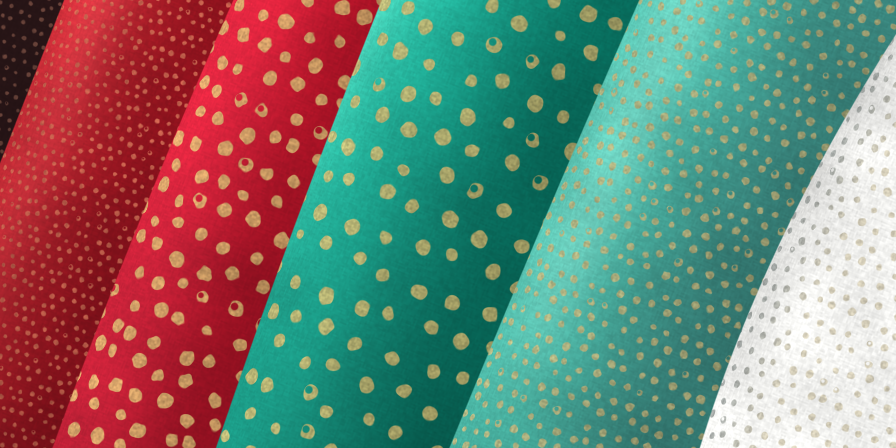
A Shadertoy shader for this texture:

```glsl
float hash(vec2 p) {
    vec3 q = fract(vec3(p.xyx) * 0.1031);
    q += dot(q, q.yzx + 33.33);
    return fract((q.x + q.y) * q.z);
}

float noise(vec2 p) {
    vec2 i = floor(p), f = fract(p);
    f = f * f * (3.0 - 2.0 * f);
    float low = mix(hash(i), hash(i + vec2(1, 0)), f.x);
    float high = mix(hash(i + vec2(0, 1)), hash(i + vec2(1, 1)), f.x);
    return mix(low, high, f.y);
}

// Horizontal position of a fold at height y, bowed towards the left
float foldX(float y, float bottom, float top, float bow) {
    return mix(bottom, top, y) - 4.0 * bow * y * (1.0 - y);
}

// Coverage of irregular printed dots; a few have a bite taken out
float dots(vec2 q, float spacing, float radius, float pixel, float seed) {
    vec2 g = q / spacing;
    vec2 cell = floor(g);
    float size = radius / spacing, blur = pixel / spacing;
    float wobble = (noise(g * 5.0 + seed) - 0.5) * size * 0.4;
    float cover = 0.0;
    for (int j = -1; j <= 1; j++) {
        for (int i = -1; i <= 1; i++) {
            vec2 id = cell + vec2(i, j);
            vec2 key = id + 100.0 + seed * 17.0;
            vec2 jitter = vec2(hash(key), hash(key + 41.7)) - 0.5;
            float stagger = 0.5 * mod(id.y, 2.0);
            vec2 d = g - id - vec2(0.25 + stagger, 0.5) - 0.42 * jitter;
            float r = size * mix(0.78, 1.18, hash(key + 7.3));
            float dist = length(d) - r + wobble;
            if (hash(key + 19.1) > 0.93) {
                dist = max(dist, 0.5 * r - length(d - vec2(-0.3, 0.25) * r));
            }
            cover = max(cover, 1.0 - smoothstep(-blur, blur, dist));
        }
    }
    return cover;
}

// Cloth coordinates, compressed where the surface turns away at the left
vec2 wrapCloth(vec2 p, float fromFold) {
    vec2 along = normalize(vec2(0.4, 1.0));
    vec2 across = vec2(along.y, -along.x);
    float turn = 0.04 * exp(-max(fromFold, 0.0) * 17.0);
    return vec2(dot(p, across) - turn, dot(p, along));
}

// Woven thread and soft mottling
float weave(vec2 q) {
    float thread = noise(q * vec2(260.0, 110.0)) + noise(q * vec2(90.0, 280.0));
    return 1.0 + 0.07 * (thread - 1.0) + 0.10 * (noise(q * 9.0) - 0.5);
}

vec3 printCloth(vec2 q, vec3 base, vec3 ink, float spacing, float radius,
                float pixel, float seed) {
    float cover = dots(q, spacing, radius, pixel, seed);
    float foil = 0.9 + 0.2 * noise(q * 190.0 + seed);
    return mix(base, ink * foil, cover * 0.9) * weave(q);
}

vec3 shadeRoll(float s, vec3 lit, vec3 dark) {
    return mix(lit, dark, smoothstep(0.05, 0.95, s));
}

void mainImage(out vec4 fragColor, in vec2 fragCoord) {
    vec2 p = fragCoord / iResolution.y;
    float pixel = 1.0 / iResolution.y;
    float y = p.y;

    // Signed horizontal distance from each fold
    float dWine = p.x - foldX(y, -0.25, 0.143, 0.0);
    float dRed = p.x - foldX(y, 0.117, 0.521, 0.010);
    float dGreen = p.x - foldX(y, 0.482, 0.852, 0.008);
    float dTeal = p.x - foldX(y, 1.003, 1.427, 0.004);
    float dWhite = p.x - foldX(y, 1.562, 2.050, 0.045);
    float light = mix(0.86, 1.06, y);

    // Dark roll
    vec2 q = wrapCloth(p, 1.0);
    vec3 base = vec3(0.15, 0.08, 0.085);
    vec3 col = printCloth(q, base, vec3(0.42, 0.27, 0.23), 0.026, 0.0045, pixel, 1.0);

    // Wine roll with small faint dots
    q = wrapCloth(p, dWine);
    float s = dWine / (dWine - dRed);
    base = shadeRoll(s, vec3(0.74, 0.15, 0.19), vec3(0.54, 0.07, 0.11)) * light;
    base += vec3(0.10, 0.07, 0.07) * exp(-pow((s - 0.22) * 5.0, 2.0)) * y;
    vec3 cloth = printCloth(q, base, vec3(0.77, 0.40, 0.31) * light, 0.025, 0.0052, pixel, 2.0);
    col = mix(col, cloth, smoothstep(-pixel, pixel, dWine));

    // Scarlet roll with large gold dots
    q = wrapCloth(p, dRed);
    s = dRed / (dRed - dGreen);
    base = shadeRoll(s, vec3(0.88, 0.15, 0.25), vec3(0.63, 0.07, 0.14)) * light;
    cloth = printCloth(q, base, vec3(0.84, 0.69, 0.43) * mix(1.05, 0.86, s), 0.064, 0.0155, pixel, 3.0);
    col = mix(col, cloth, smoothstep(-pixel, pixel, dRed));

    // Emerald roll with large scattered dots
    q = wrapCloth(p, dGreen);
    s = dGreen / (dGreen - dTeal);
    base = shadeRoll(s, vec3(0.12, 0.68, 0.59), vec3(0.03, 0.41, 0.35)) * light;
    base += vec3(0.20, 0.16, 0.15) * exp(-dGreen * 13.0) * y * y;
    cloth = printCloth(q, base, vec3(0.76, 0.69, 0.43) * mix(1.06, 0.86, s), 0.080, 0.0165, pixel, 4.0);
    col = mix(col, cloth, smoothstep(-pixel, pixel, dGreen));

    // Pale teal roll with dense dots
    q = wrapCloth(p, dTeal);
    s = dTeal / (dTeal - dWhite);
    base = shadeRoll(s, vec3(0.30, 0.74, 0.67), vec3(0.21, 0.49, 0.46)) * mix(0.93, 1.04, y);
    base += vec3(0.13, 0.09, 0.09) * exp(-pow((s - 0.16) * 6.0, 2.0)) * smoothstep(0.0, 0.5, y);
    cloth = printCloth(q, base, vec3(0.70, 0.67, 0.47) * mix(1.06, 0.88, s), 0.037, 0.0083, pixel, 5.0);
    col = mix(col, cloth, smoothstep(-pixel, pixel, dTeal));

    // White roll with a grey turned edge
    q = wrapCloth(p, dWhite);
    base = vec3(0.96, 0.96, 0.95) - 0.16 * y * exp(-max(dWhite, 0.0) * 18.0);
    vec3 ink = mix(vec3(0.62, 0.64, 0.63), vec3(0.82, 0.79, 0.70), smoothstep(0.0, 0.16, dWhite));
    cloth = printCloth(q, base, ink, 0.040, 0.0080, pixel, 6.0);
    col = mix(col, cloth, smoothstep(-pixel, pixel, dWhite));

    fragColor = vec4(clamp(col, 0.0, 1.0), 1.0);
}
```
